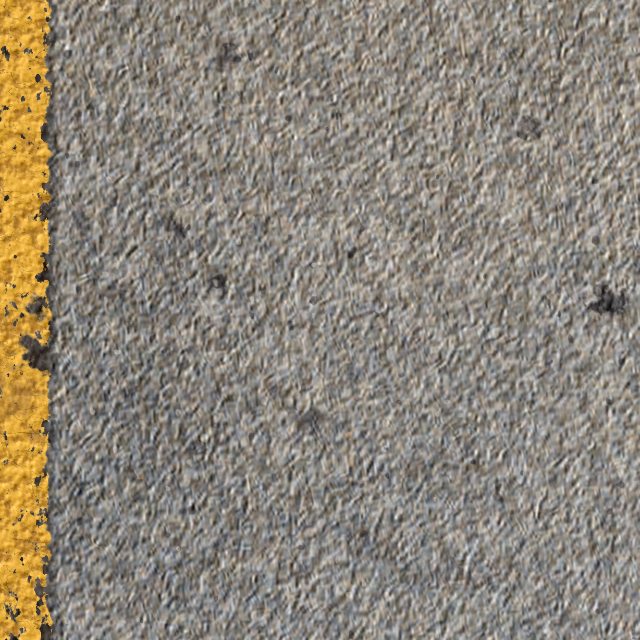
Reproduce this texture procedurally as a Shadertoy shader.

```glsl
// Weathered grey asphalt with a worn yellow road stripe along the left side.

float hash(vec2 p) {
    return fract(sin(dot(p, vec2(127.1, 311.7))) * 43758.5453);
}

float noise(vec2 p) {
    vec2 cell = floor(p), f = fract(p);
    f = f * f * (3.0 - 2.0 * f);
    return mix(mix(hash(cell), hash(cell + vec2(1, 0)), f.x),
               mix(hash(cell + vec2(0, 1)), hash(cell + vec2(1, 1)), f.x), f.y);
}

float fbm(vec2 p) {
    float sum = 0.0, gain = 0.53;
    for (int i = 0; i < 4; i++) {
        sum += gain * noise(p);
        p = mat2(1.6, 1.2, -1.2, 1.6) * p + 17.3;
        gain *= 0.5;
    }
    return sum;
}

// Short upright grains of crushed stone, leaning slightly right
float grainHeight(vec2 uv) {
    vec2 bend = vec2(noise(uv * 52.0), noise(uv * 52.0 + 40.0)) - 0.5;
    vec2 p = vec2(uv.x - 0.22 * uv.y, uv.y) + 0.014 * bend;
    vec2 q = vec2(uv.x + 0.12 * uv.y, uv.y) - 0.008 * bend;
    return 0.58 * noise(p * vec2(138, 86)) + 0.42 * noise(q * vec2(225, 150) + 31.7);
}

// Ragged spot, 1 inside and 0 outside
float spot(vec2 uv, vec2 center, float radius) {
    float d = length((uv - center) * vec2(1.0, 0.85));
    d += radius * 2.2 * (fbm(uv * 75.0) - 0.5);
    return 1.0 - smoothstep(radius * 0.45, radius * 1.2, d);
}

vec3 asphalt(vec2 uv, float height, float relief) {
    float broad = fbm(uv * 5.0 + 3.0);
    float tone = 0.528 + 0.36 * (height - 0.5) + 0.42 * relief;
    tone += 0.07 * (broad - 0.5) + 0.12 * (fbm(uv * 34.0) - 0.5);
    tone += 0.025 * (uv.x - 0.5) - 0.035 * spot(uv, vec2(0.23, 0.34), 0.22);

    // Slight brown cast above, with mixed mineral tints per grain
    float warmth = 0.024 + 0.018 * (uv.y - 0.5) + 0.02 * (broad - 0.5);
    warmth += 0.085 * (noise(uv * vec2(150, 100) + 80.0) - 0.5);
    vec3 color = tone + warmth * vec3(0.9, 0.1, -0.95);
    color.g -= 0.025 * (noise(uv * 90.0 + 9.0) - 0.5);

    // Scattered pale and ochre chips and small dark holes, broken up by grain
    vec2 grid = uv * 52.0, cell = floor(grid);
    float pick = hash(cell + 5.0);
    vec2 center = 0.35 + 0.3 * vec2(hash(cell + 13.0), hash(cell + 29.0));
    float size = 0.12 + 0.16 * hash(cell + 41.0);
    vec2 offset = (fract(grid) - center) * vec2(1.1, 0.8);
    float ragged = length(offset) + 0.45 * (noise(uv * vec2(190, 140)) - 0.5);
    float chip = 1.0 - smoothstep(size * 0.4, size * 1.4, ragged);
    chip *= smoothstep(0.5, 0.36, max(abs(fract(grid.x) - 0.5), abs(fract(grid.y) - 0.5)));
    vec3 stone = mix(vec3(0.78, 0.76, 0.73), vec3(0.72, 0.60, 0.46), step(0.985, pick));
    color = mix(color, stone + 0.35 * relief, chip * 0.6 * step(0.92, pick));
    return mix(color, vec3(0.24, 0.22, 0.23) + 0.3 * relief, chip * 0.6 * step(pick, 0.04));
}

// Larger marks: center, radius, and signed strength (dark below zero)
vec3 addMarks(vec3 color, vec2 uv, float height) {
    vec4 marks[12] = vec4[12](
        vec4(0.950, 0.523, 0.024, -0.85), vec4(0.828, 0.800, 0.018, -0.60),
        vec4(0.127, 0.655, 0.018, -0.60), vec4(0.343, 0.556, 0.015, -0.75),
        vec4(0.549, 0.604, 0.010, -0.80), vec4(0.272, 0.650, 0.017, -0.45),
        vec4(0.355, 0.908, 0.018, -0.50), vec4(0.488, 0.342, 0.017, -0.30),
        vec4(0.330, 0.532, 0.020, 0.65), vec4(0.710, 0.582, 0.014, 0.45),
        vec4(0.670, 0.785, 0.012, 0.50), vec4(0.955, 0.493, 0.019, 0.55));
    for (int i = 0; i < 12; i++) {
        float amount = spot(uv, marks[i].xy, marks[i].z) * abs(marks[i].w);
        vec3 shade = marks[i].w < 0.0 ? vec3(0.19, 0.18, 0.19) : vec3(0.71, 0.69, 0.66);
        color = mix(color, shade + 0.55 * (height - 0.5), amount);
    }
    return color;
}

void mainImage(out vec4 fragColor, in vec2 fragCoord) {
    vec2 uv = fragCoord / iResolution.xy;
    float height = grainHeight(uv);
    float relief = height - grainHeight(uv + vec2(-0.0034, 0.0024));
    vec3 color = addMarks(asphalt(uv, height, relief), uv, height);

    // Ragged stripe edge with a dark seam beside it
    float border = 0.076 + 0.004 * sin(uv.y * 9.0 + 2.0) * (1.0 - uv.y);
    border += 0.022 * (fbm(uv * vec2(55, 75)) - 0.5);
    float edge = border - uv.x;
    color *= 1.0 - 0.34 * exp(-pow((edge + 0.004) / 0.006, 2.0));

    // Paint wears through in pits, mostly near its border and the bottom
    float wear = fbm(uv * vec2(85, 65) + 50.0);
    float limit = 0.72 - 0.15 * smoothstep(0.035, 0.0, edge)
                - 0.16 * smoothstep(0.075, 0.0, uv.y);
    float hole = smoothstep(limit - 0.05, limit + 0.05, wear);
    hole = max(hole, spot(uv, vec2(0.059, 0.448), 0.028));
    hole = max(hole, spot(uv, vec2(0.056, 0.512), 0.017));
    float paintMask = smoothstep(-0.002, 0.002, edge) * (1.0 - hole);

    // Lumpy yellow coat with fine shadowed cracks and a dull band
    vec2 lump = uv * vec2(75, 80) + 7.0;
    float coat = fbm(lump);
    float coatRelief = coat - fbm(lump + vec2(-0.24, 0.28));
    vec3 paint = mix(vec3(0.74, 0.53, 0.20), vec3(0.90, 0.68, 0.24), smoothstep(0.28, 0.55, coat));
    paint += 0.45 * coatRelief + 0.14 * relief;
    float crack = 1.0 - smoothstep(0.0, 0.03, abs(fbm(uv * vec2(30, 48) + 90.0) - 0.5));
    paint *= 1.0 - 0.30 * crack * noise(uv * 70.0);
    paint = mix(paint, vec3(0.60, 0.43, 0.22) + 0.3 * relief, 0.45 * spot(uv, vec2(0.025, 0.385), 0.04));

    vec3 pit = vec3(0.23, 0.20, 0.18) + 0.4 * (height - 0.5);
    color = mix(color, pit, hole * smoothstep(-0.010, 0.004, edge) * 0.9);
    color = mix(color, paint, paintMask);
    fragColor = vec4(clamp(color, 0.0, 1.0), 1.0);
}
```
